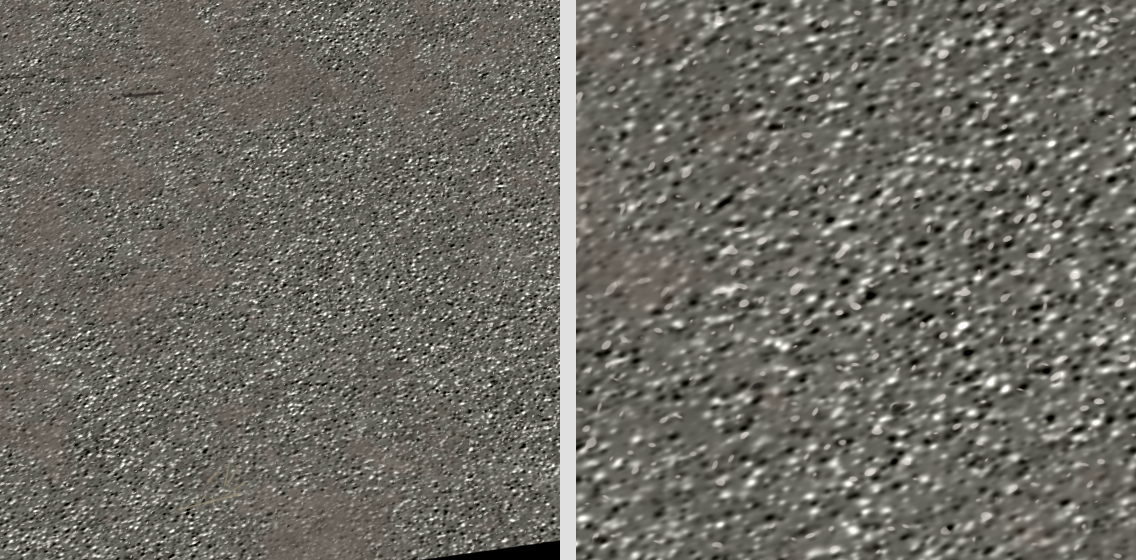
Left: the whole. Right: its middle third, enlarged.
Reproduce this texture procedurally as a WebGL 1 fragment shader.

```glsl
precision highp float;
// Worn gravel ground seen at a slant: tilted sparse grains fading into bare earth.
// Cellular spot noise gives grains, patches and pebbles; stems are segment
// distances, and a dark wedge closes the lower right corner.

uniform vec2 u_resolution;

const vec3 EARTH = vec3(0.412, 0.386, 0.355);
const vec3 STONE = vec3(0.390, 0.386, 0.356);
const vec3 PEBBLE = vec3(0.720, 0.700, 0.670);
const vec3 SHADOW = vec3(0.110, 0.098, 0.085);
const vec3 STRAW = vec3(0.590, 0.545, 0.455);
const vec3 TWIG = vec3(0.170, 0.150, 0.135);

vec3 hash3(vec2 cell) {
  vec3 q = fract(cell.xyx * vec3(0.1031, 0.1030, 0.0973));
  q += dot(q, q.yxz + 33.33);
  return fract((q.xxy + q.yzz) * q.zyx);
}

vec2 rotate(vec2 p, float angle) {
  float c = cos(angle), s = sin(angle);
  return vec2(c * p.x + s * p.y, c * p.y - s * p.x);
}

// Sum of soft light and dark spots, one per cell; sparse (0 to 1) leaves
// most spots faint and a few strong, tight (5 or more) narrows them.
float spotNoise(vec2 p, float sparse, float tight) {
  vec2 base = floor(p);
  float sum = 0.0;
  for (int j = -1; j <= 1; j++) {
    for (int i = -1; i <= 1; i++) {
      vec2 cell = base + vec2(float(i), float(j));
      vec3 h = hash3(cell);
      vec2 r = p - cell - h.xy;
      float tone = 2.0 * h.z - 1.0;
      tone = mix(tone, 1.5 * tone * tone * tone, sparse);
      sum += tone * exp(-tight * dot(r, r));
    }
  }
  return sum;
}

// Grains with a weak shade below; light sides are stretched, dark ones held back.
float grainRelief(vec2 p) {
  float g = spotNoise(p, 0.8, 6.0) - 0.35 * spotNoise(p + vec2(-0.2, 0.75), 0.8, 6.0);
  return g + 0.22 * abs(g);
}

// Sparse irregular specks kept inside their cells; returns coverage.
float specks(vec2 p, float chance, float soft, float ragged) {
  vec2 cell = floor(p);
  vec3 h = hash3(cell + 71.0);
  vec3 k = hash3(cell + 173.0);
  vec2 r = rotate(p - cell - mix(vec2(0.35), vec2(0.65), h.xy), 1.6 * k.y - 0.6);
  float radius = mix(0.08, 0.25, k.x * k.x);
  float d = length(r * vec2(0.75, mix(1.0, 1.6, k.z))) - radius + ragged;
  return step(h.z, chance) * (1.0 - smoothstep(-soft, soft, d));
}

// Coverage of a thin stem from a to b.
float stem(vec2 p, vec2 a, vec2 b, float width, float px) {
  vec2 ab = b - a;
  float t = clamp(dot(p - a, ab) / dot(ab, ab), 0.0, 1.0);
  float d = length(p - a - ab * t);
  return 1.0 - smoothstep(width - px, width + px, d);
}

// Short stems fanning out around a centre.
float strawTuft(vec2 p, vec2 centre, float px) {
  float cover = 0.0;
  for (int i = 0; i < 7; i++) {
    vec3 h = hash3(vec2(float(i), 19.0));
    float angle = mix(0.2, 1.9, h.z);
    vec2 mid = centre + (h.xy - 0.5) * vec2(0.06, 0.05);
    vec2 arm = vec2(cos(angle), sin(angle)) * mix(0.008, 0.022, h.x);
    cover = max(cover, stem(p, mid - arm, mid + arm, 0.0014, px));
  }
  return cover;
}

void main() {
  vec2 uv = gl_FragCoord.xy / u_resolution;
  float px = 1.0 / u_resolution.y;

  // Slanted ground plane: features shrink towards the top.
  float depth = 1.0 + 0.4 * uv.y;
  vec2 ground = vec2((uv.x - 0.5) * depth, uv.y + 0.2 * uv.y * uv.y) + 2.0;
  vec2 tilted = rotate(ground, 0.36);

  // Gravel cover thinning gradually and raggedly into bare earth.
  float patches = spotNoise(ground * 4.5 + 7.0, 0.0, 5.0);
  patches += 0.55 * spotNoise(ground * vec2(11.0, 15.0), 0.0, 5.0);
  patches += 0.5 * spotNoise(ground * vec2(32.0, 42.0), 0.0, 5.0);
  float cover = smoothstep(-0.9, 0.55, patches);
  float mottle = spotNoise(tilted * vec2(8.0, 22.0) + 40.0, 0.0, 5.0);
  mottle += spotNoise(tilted * vec2(28.0, 55.0) + 60.0, 0.0, 5.0);

  // Two sizes of grain.
  vec2 grainSpace = tilted * vec2(100.0, 165.0);
  float grain = grainRelief(grainSpace);
  grain += 0.6 * grainRelief(rotate(grainSpace, 0.5) * 1.5 + 31.0);
  vec3 color = mix(EARTH, STONE, smoothstep(0.1, 0.7, cover));
  color += 0.03 * mottle + 0.36 * grain * mix(0.35, 1.15, cover);

  // Pale pebbles with a shade below, and scattered dark pits.
  vec2 pebbleSpace = rotate(ground, 0.30) * 78.0;
  float ragged = -0.12 * grain;
  float shade = specks(pebbleSpace + vec2(-0.06, 0.22), 0.30, 0.12, 0.0);
  float pebble = specks(pebbleSpace, 0.30, 0.07, ragged);
  float pit = specks(tilted * vec2(45.0, 62.0) + 90.0, 0.02, 0.08, ragged);
  color = mix(color, SHADOW, 0.32 * shade * mix(0.4, 1.0, cover));
  color = mix(color, PEBBLE + 0.10 * grain, pebble * mix(0.4, 0.95, cover));
  color = mix(color, SHADOW, 0.85 * pit);

  // Dark twigs and pale straw.
  float twig = stem(uv, vec2(0.222, 0.828), vec2(0.290, 0.834), 0.0025, px);
  twig = max(twig, stem(uv, vec2(0.02, 0.861), vec2(0.06, 0.863), 0.0012, px));
  float straw = strawTuft(uv, vec2(0.39, 0.13), px);
  straw = max(straw, stem(uv, vec2(0.32, 0.09), vec2(0.43, 0.118), 0.0017, px));
  color = mix(color, TWIG, 0.85 * twig);
  color = mix(color, STRAW, 0.85 * straw);

  // Black corner wedge.
  color *= smoothstep(-px, px, uv.y - 0.14 * (uv.x - 0.75));
  gl_FragColor = vec4(clamp(color, 0.0, 1.0), 1.0);
}
```
